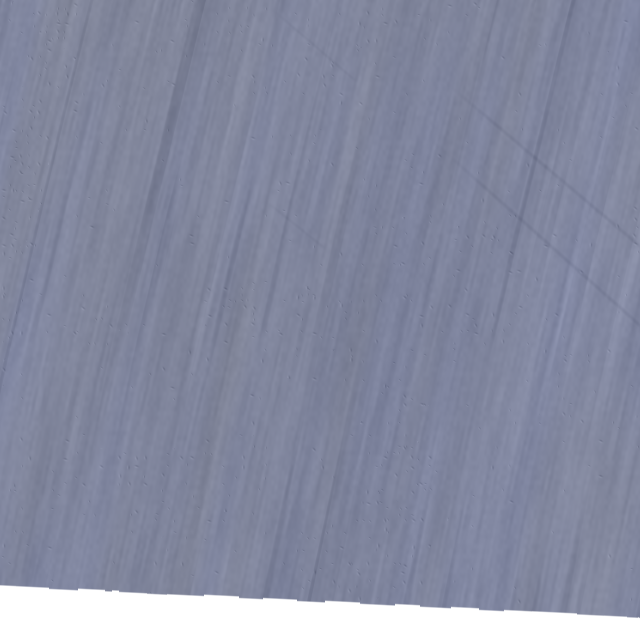
Reproduce this texture procedurally as a WebGL 1 fragment shader.

```glsl
precision highp float;
// Blue-grey brushed slab with slanted grain, small pits and scratches above a white strip.
uniform vec2 u_resolution;

float hash(vec2 p) {
  p = fract(p * vec2(0.1031, 0.1137));
  p += dot(p, p.yx + 33.33);
  return fract((p.x + p.y) * p.x * 7.31 + p.y * 5.17);
}

float noise(vec2 p) {
  vec2 cell = floor(p), f = fract(p);
  f = f * f * (3.0 - 2.0 * f);
  float low = mix(hash(cell), hash(cell + vec2(1, 0)), f.x);
  float high = mix(hash(cell + vec2(0, 1)), hash(cell + vec2(1, 1)), f.x);
  return mix(low, high, f.y);
}

// Noise centred on zero, shifted so that no two layers share cells.
float signedNoise(vec2 p, float seed) {
  return noise(p + 100.0 + seed * 37.0) - 0.5;
}

// Soft line from a to b, fading in at both ends.
float scratch(vec2 p, vec2 a, vec2 b, float width) {
  vec2 along = b - a;
  float t = clamp(dot(p - a, along) / dot(along, along), 0.0, 1.0);
  float d = length(p - a - along * t);
  float fade = smoothstep(0.0, 0.3, t) * (1.0 - smoothstep(0.9, 1.0, t));
  return (1.0 - smoothstep(0.0, width, d)) * fade;
}

// One short embossed nick per cell: a dark stroke with a pale side.
float pits(vec2 p, float scale, float density, float seed) {
  vec2 q = p * scale, cell = floor(q);
  float pick = hash(cell + seed);
  vec2 jitter = vec2(hash(cell + seed + 17.0), hash(cell + seed + 41.0));
  vec2 d = fract(q) - 0.35 - 0.3 * jitter;
  float angle = 0.3 + 1.3 * hash(cell + seed + 73.0);
  vec2 axis = vec2(cos(angle), -sin(angle));
  vec2 local = vec2(dot(d, axis), dot(d, vec2(-axis.y, axis.x)));
  float dark = exp(-dot(local * local, vec2(22.0, 110.0)));
  local.y += 0.16;
  float pale = exp(-dot(local * local, vec2(22.0, 110.0)));
  return (0.6 * pale - dark) * step(1.0 - density, pick);
}

void main() {
  vec2 p = gl_FragCoord.xy / u_resolution;
  float pixel = 1.0 / u_resolution.y;

  // Coordinates across and along the slightly bowed grain.
  float across = p.x - 0.20 * p.y - 0.025 * p.y * p.y;
  across += 0.003 * signedNoise(p * 5.0, 1.0);
  vec2 grain = vec2(across, p.y);

  // Layers of streaks, from broad bands down to hairlines.
  float tone = 0.018 * signedNoise(grain * vec2(9.0, 1.2), 2.0);
  tone += 0.024 * signedNoise(grain * vec2(42.0, 2.0), 3.0);
  tone += 0.036 * signedNoise(grain * vec2(105.0, 4.0), 4.0);
  tone += 0.032 * signedNoise(grain * vec2(210.0, 16.0), 5.0);
  tone += 0.020 * signedNoise(p * vec2(190.0, 130.0), 6.0);

  // Sparse grooves that come and go along their length.
  float groove = smoothstep(0.30, 0.46, signedNoise(grain * vec2(85.0, 1.7), 7.0));
  float ridge = smoothstep(0.30, 0.46, signedNoise(grain * vec2(70.0, 1.5), 8.0));
  tone += 0.022 * ridge - 0.040 * groove;

  // Rough band along the upper left edge.
  float bandCentre = 0.085 - 0.21 * (1.0 - p.y);
  float band = 1.0 - smoothstep(0.015, 0.045, abs(p.x - bandCentre - 0.01));
  band *= smoothstep(0.32, 0.5, p.y);

  // Pits gather in patches and along a broad falling diagonal.
  float diagonal = exp(-pow((p.y - 1.12 + 1.15 * p.x) * 4.0, 2.0));
  float patches = smoothstep(-0.1, 0.35, signedNoise(p * 8.0, 9.0));
  float density = 0.02 + 0.17 * patches * (0.35 + 0.65 * diagonal) + 0.20 * band;
  tone += 0.065 * pits(p, 72.0, density, 210.0);
  tone += 0.055 * pits(p + 0.37, 105.0, density, 420.0);

  // Faint scratches crossing the grain.
  float marks = scratch(p, vec2(0.68, 0.885), vec2(1.03, 0.59), 0.005);
  marks += scratch(p, vec2(0.67, 0.785), vec2(1.03, 0.465), 0.005);
  marks += 0.6 * scratch(p, vec2(0.42, 0.99), vec2(0.56, 0.87), 0.004);
  marks += 0.5 * scratch(p, vec2(0.41, 0.69), vec2(0.51, 0.61), 0.004);
  tone -= 0.032 * marks;

  // Tint drifts between blue and grey from streak to streak.
  float warmth = 0.7 * signedNoise(grain * vec2(26.0, 2.5), 10.0);
  warmth += 0.6 * signedNoise(p * 4.0, 11.0) + 0.6 * band;
  vec3 slate = vec3(0.502, 0.524, 0.617) + tone;
  slate += warmth * vec3(0.010, 0.004, -0.026);

  // Lower edge, tilted and broken into small steps.
  float stepIndex = floor(p.x * 21.0 + 0.6 * noise(vec2(p.x * 60.0, 3.0)));
  float edge = 0.085 - 0.049 * p.x + 0.003 * (hash(vec2(stepIndex, 5.0)) - 0.5);
  float cover = smoothstep(edge - pixel, edge + pixel, p.y);
  gl_FragColor = vec4(mix(vec3(1.0), slate, cover), 1.0);
}
```
